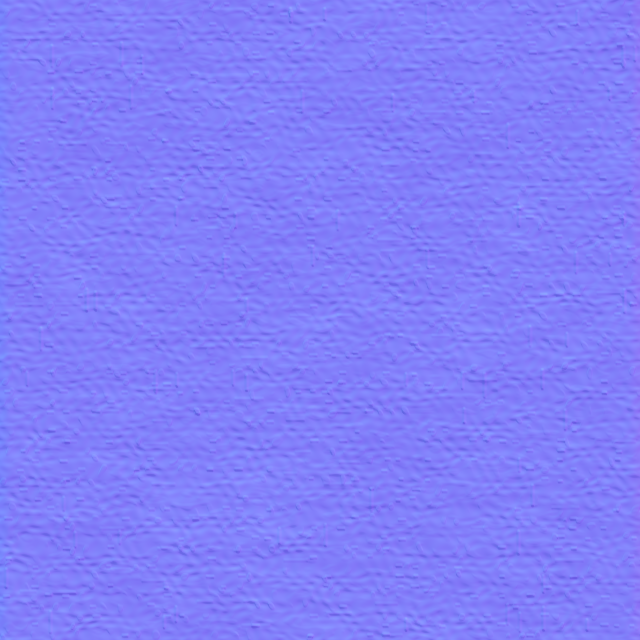
Write a three.js fragment shader that draws this texture map.

```glsl
varying vec2 vUv;

const float PI = 3.14159265;
const vec3 FLAT_NORMAL = vec3(0.511, 0.501, 0.981);
const vec3 CREASE_SHADE = vec3(0.055, 0.015, 0.04);
const vec3 DRIFT_TINT = vec3(0.014, 0.03, 0.012);

vec2 hash2(vec2 cell) {
  vec3 h = fract(cell.xyx * vec3(0.1031, 0.1030, 0.0973));
  h += dot(h, h.yzx + 33.33);
  return fract((h.xx + h.yz) * h.zy);
}

float gradientAt(vec2 cell, vec2 offset) {
  float angle = 2.0 * PI * hash2(cell).x;
  return dot(vec2(cos(angle), sin(angle)), offset);
}

float gradientNoise(vec2 p) {
  vec2 i = floor(p);
  vec2 f = fract(p);
  vec2 u = f * f * f * (f * (f * 6.0 - 15.0) + 10.0);
  float low = mix(gradientAt(i, f),
                  gradientAt(i + vec2(1.0, 0.0), f - vec2(1.0, 0.0)), u.x);
  float high = mix(gradientAt(i + vec2(0.0, 1.0), f - vec2(0.0, 1.0)),
                   gradientAt(i + 1.0, f - 1.0), u.x);
  return mix(low, high, u.y);
}

// Plain weave: wavy ridges and staggered crossings, some raised crisply
float weave(vec2 p, vec2 threads) {
  vec2 waver = vec2(gradientNoise(p * vec2(20.0, 30.0)),
                    gradientNoise(p * vec2(22.0, 34.0) + 57.0));
  vec2 q = p * threads + waver * vec2(1.2, 0.8);
  float strength = 1.0 + 0.8 * gradientNoise(p * vec2(12.0, 20.0) + 13.0);
  float ridges = cos(2.0 * PI * q.y);
  float crossings = sin(PI * q.x) * sin(PI * q.y);
  float patches = gradientNoise(p * vec2(30.0, 46.0) + 29.0);
  float raised = smoothstep(0.25, 0.7, crossings) * smoothstep(0.05, 0.4, patches);
  return strength * (0.02 * ridges + 0.032 * crossings) + 0.05 * raised;
}

// Uneven yarn: long soft swells and a few crisp slubs
float slubs(vec2 p) {
  float swell = gradientNoise(p * vec2(18.0, 36.0) + 91.0);
  float grain = gradientNoise(p * vec2(36.0, 88.0) + 17.0);
  return 0.1 * swell + 0.028 * smoothstep(0.12, 0.4, grain);
}

// Scattered raised dashes, at most one in each grid cell
float dashes(vec2 p, vec2 grid, vec2 halfSize, float chance, float seed) {
  vec2 cell = floor(p * grid);
  vec2 jitter = 0.3 * (hash2(cell + seed) - 0.5);
  vec2 pick = hash2(cell + seed + 37.0);
  vec2 local = (fract(p * grid) - 0.5 - jitter) / grid;
  vec2 d = max(abs(local) - halfSize * mix(0.4, 1.0, pick.y), 0.0);
  return step(pick.x, chance) * (1.0 - smoothstep(0.0, 0.0032, length(d)));
}

float clothHeight(vec2 p) {
  float h = weave(p, vec2(84.0, 66.0)) + slubs(p);
  h += 0.06 * dashes(p, vec2(44.0, 66.0), vec2(0.005, 0.0004), 0.16, 5.0);
  h += 0.035 * dashes(p, vec2(14.0, 60.0), vec2(0.022, 0.0004), 0.14, 71.0);
  h += 0.07 * dashes(p, vec2(56.0, 16.0), vec2(0.0004, 0.018), 0.07, 143.0);
  return h;
}

vec2 surfaceTilt(vec2 p, float reach) {
  vec2 e = vec2(reach, 0.0);
  return vec2(clothHeight(p - e.xy) - clothHeight(p + e.xy),
              clothHeight(p - e.yx) - clothHeight(p + e.yx));
}

float broadDrift(vec2 p) {
  return 0.7 * gradientNoise(p * vec2(4.0, 7.0) + 3.0)
       + gradientNoise(p * vec2(13.0, 26.0) + 41.0);
}

void main() {
  vec2 tilt = surfaceTilt(vUv, 0.0019);
  tilt.x = 0.42 * tilt.x + 0.3 * tilt.y;

  // Encode the tilt, with deeper tone in the creases
  vec3 color = FLAT_NORMAL;
  color.rg += tilt;
  color.b += dot(tilt, vec2(0.35, 0.25));
  float crease = smoothstep(0.04, 0.11, -(tilt.x + tilt.y));
  color -= CREASE_SHADE * crease;
  color += DRIFT_TINT * broadDrift(vUv);

  // Slight bevel along the left and right borders
  float rim = smoothstep(0.98, 1.0, vUv.x) - 1.0 + smoothstep(0.0, 0.02, vUv.x);
  color += rim * vec3(0.035, -0.014, -0.006);

  gl_FragColor = vec4(clamp(color, 0.0, 1.0), 1.0);
}
```
